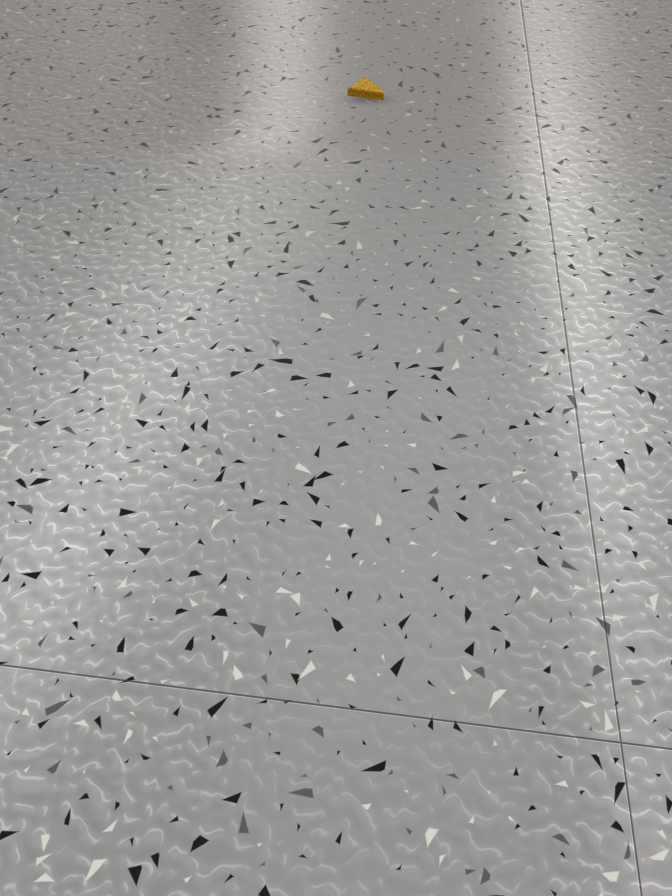
Give the GLSL for this texture, as a Shadertoy shader.

```glsl
// Speckled, pebble-grained vinyl floor receding in perspective under two soft reflections.
// Floor coordinates come from a projective divide; chips are random convex polygons in a
// jittered grid, and the grain is embossed gradient noise strengthened by the glare.
#define HORIZON 1.6
#define VANISH_X 0.5
#define DEPTH 1.4
#define CHIP_CELLS 42.0
#define CHIP_MIN 0.055
#define CHIP_MAX 0.26
#define GRAIN_FREQ 84.0
#define GRAIN_GAIN 0.17
#define GLARE_GAIN 0.20
#define SEAM_WIDTH 0.0007

vec3 hash3(vec2 p) {
    vec3 q = fract(p.xyx * vec3(0.1031, 0.1030, 0.0973));
    q += dot(q, q.yxz + 33.33);
    return fract((q.xxy + q.yzz) * q.zyx);
}

float gradDot(vec2 cell, vec2 f, vec2 corner) {
    float a = 6.2832 * hash3(cell + corner).x;
    return dot(vec2(cos(a), sin(a)), f - corner);
}

float gradNoise(vec2 p) {
    vec2 i = floor(p), f = p - i;
    vec2 s = f * f * f * (f * (f * 6.0 - 15.0) + 10.0);
    return mix(mix(gradDot(i, f, vec2(0, 0)), gradDot(i, f, vec2(1, 0)), s.x),
               mix(gradDot(i, f, vec2(0, 1)), gradDot(i, f, vec2(1, 1)), s.x), s.y);
}

float bell(float x) { return exp(-x * x); }

// Reflected light: a band bending to the lower left, and one along the right seam
float glare(vec2 s) {
    float bend = max(0.87 - s.y, 0.0);
    float leftX = s.x - 0.42 + 0.70 * bend;
    float ledge = smoothstep(0.81, 0.85, s.y);
    float left = bell(leftX / mix(0.15, 0.075, ledge)) * mix(0.50, 0.88, ledge);
    left *= smoothstep(0.05, 0.40, s.y) * 0.6 + 0.4;
    float rightX = s.x - 0.97 + 0.17 * s.y;
    float right = bell(rightX / (rightX < 0.0 ? 0.065 : 0.10));
    right *= mix(0.28, 0.85, smoothstep(0.15, 0.80, s.y));
    float spot = bell(length((s - vec2(0.80, 0.82)) / vec2(0.06, 0.10)));
    return left + right + 0.30 * spot;
}

// Irregular convex chip: intersection of randomly offset half planes
float chipDistance(vec2 q, float radius, vec3 rnd) {
    float d = -1.0;
    for (int i = 0; i < 5; i++) {
        float k = float(i);
        float a = 6.2832 * (rnd.x + k / 5.0 + 0.12 * sin(k * 9.0 + rnd.y * 40.0));
        float reach = radius * (0.65 + 0.35 * sin(k * 5.0 + rnd.z * 50.0));
        d = max(d, dot(q, vec2(cos(a), sin(a))) - reach);
    }
    return d;
}

vec3 addChips(vec3 col, vec2 q, float contrast) {
    vec2 w = fwidth(q);
    float blur = 0.35 * (w.x + w.y) + 0.01;
    vec2 cell = floor(q);
    for (int j = -1; j <= 1; j++)
    for (int i = -1; i <= 1; i++) {
        vec2 id = cell + vec2(i, j);
        vec3 place = hash3(id + 71.0), look = hash3(id + 213.0);
        float radius = mix(CHIP_MIN, CHIP_MAX, place.z * place.z);
        float d = chipDistance(q - id - 0.1 - 0.8 * place.xy, radius, look);
        vec3 tint = look.y < 0.52 ? vec3(0.10, 0.10, 0.095)
                  : look.y < 0.72 ? vec3(0.34, 0.35, 0.34) : vec3(0.84, 0.84, 0.80);
        float present = step(look.z, 0.85);
        col = mix(col, tint, present * contrast * smoothstep(blur, -blur, d));
    }
    return col;
}

// Small yellow wedge with a lit top, a darker front and a contact shadow
vec3 addWedge(vec3 col, vec2 q, float px) {
    float roof = max((q.y - 0.0145 - 0.71 * q.x) * 0.815, (q.y - 0.0145 + 0.78 * q.x) * 0.79);
    float d = max(max(abs(q.x - 0.0005) - 0.020, roof), -(q.y + 0.0093 + 0.13 * q.x));
    col *= 1.0 - 0.28 * bell(length((q - vec2(0.003, -0.011)) / vec2(0.021, 0.005)));
    float top = smoothstep(-0.002, 0.002, q.y + 0.001 + 0.15 * q.x);
    vec3 body = mix(vec3(0.46, 0.32, 0.07), vec3(0.72, 0.55, 0.20), top);
    body *= 1.0 + 0.25 * gradNoise(q * 350.0);
    return mix(col, body, smoothstep(px, -px, d));
}

void mainImage(out vec4 fragColor, in vec2 fragCoord) {
    vec2 s = fragCoord / iResolution.xy;
    vec2 p = vec2(s.x * 0.75, s.y);
    float px = 1.0 / iResolution.y;
    float drop = HORIZON - s.y;
    vec2 ground = vec2((p.x - VANISH_X) / drop, DEPTH / drop);

    // Base tone: cool in the middle, warmer and darker far away
    vec3 col = mix(vec3(0.595, 0.585, 0.585), vec3(0.60, 0.612, 0.602), smoothstep(0.05, 0.40, s.y));
    col = mix(col, vec3(0.555, 0.542, 0.535), smoothstep(0.55, 0.92, s.y));
    col -= 0.035 * bell(length((s - vec2(0.32, 0.98)) / vec2(0.07, 0.08)));
    col += 0.025 * bell(length((s - vec2(0.16, 0.98)) / vec2(0.09, 0.10)));
    float light = glare(s);
    col += GLARE_GAIN * light * vec3(1.0, 0.985, 0.96);

    // Pebbled grain: embossed slope plus broken bright ridges
    vec2 g = ground * GRAIN_FREQ;
    g += 0.5 * vec2(gradNoise(g * 0.6 + 9.0), gradNoise(g * 0.6 + 31.0));
    float height = gradNoise(g);
    float slope = gradNoise(g + vec2(0.12, 0.30)) - height;
    float ridge = smoothstep(0.16, 0.0, abs(height)) * smoothstep(0.0, 0.25, slope);
    float side = smoothstep(0.06, 0.34, abs(s.x - 0.57));
    float relief = max(0.18 + 0.5 * side, 0.45 * smoothstep(0.30, 0.05, s.y)) + 0.5 * light;
    relief *= mix(1.0, 0.45, smoothstep(0.55, 1.0, s.y));
    col += GRAIN_GAIN * relief * (0.7 * slope + 0.9 * ridge - 0.08);

    col = addChips(col, ground * CHIP_CELLS, mix(0.95, 0.42, smoothstep(0.45, 0.95, s.y)));

    // Sheet joints: one receding, one crossing, each with a lit lip
    float along = (s.x - 0.955 + 0.18 * s.y) * 0.75;
    float across = s.y - 0.258 + 0.094 * s.x;
    float lip = smoothstep(px, 0.0, abs(along + 0.0018)) + smoothstep(px, 0.0, abs(across + 0.0018));
    float joint = max(smoothstep(SEAM_WIDTH + px, 0.0, abs(along)) * mix(0.75, 0.4, s.y),
                      smoothstep(SEAM_WIDTH + px, 0.0, abs(across)) * 0.75);
    col = mix(col + 0.08 * lip, vec3(0.27, 0.26, 0.25), joint);

    col = addWedge(col, p - vec2(0.4076, 0.90), px);
    fragColor = vec4(clamp(col, 0.0, 1.0), 1.0);
}
```
